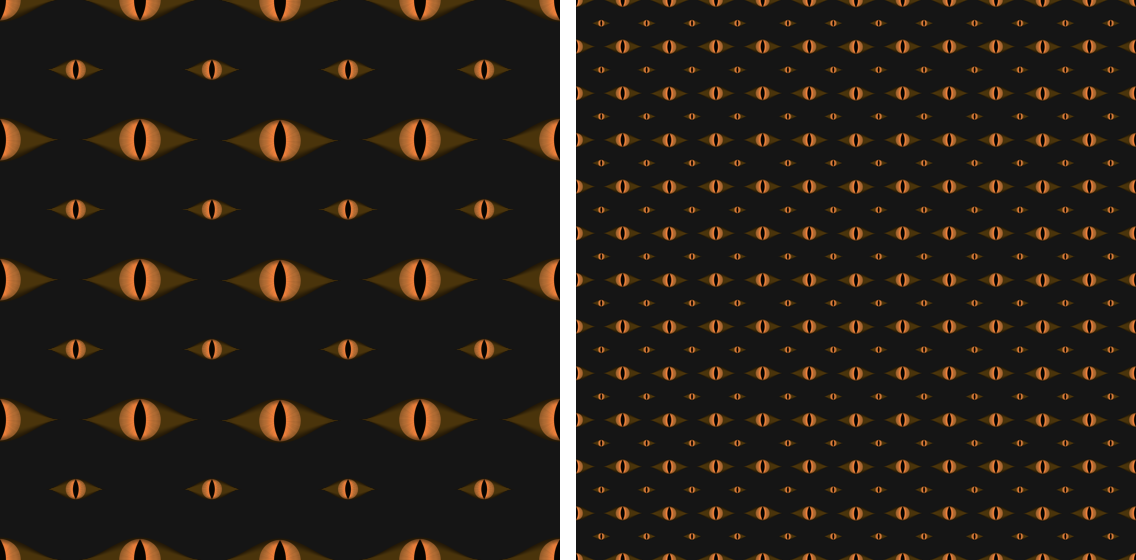
Left, the tile; right, the same tile 3 across and 3 down.
Write a Shadertoy shader that draws this pattern.

```glsl
// Rows of large and small amber slit-pupil eyes on a charcoal ground, tiling 4 by 4.

const float PI = 3.14159265;
const float REPEATS = 4.0;
const float LARGE_HALF_WIDTH = 0.1085;
const float SMALL_HALF_WIDTH = 0.0525;

const vec3 GROUND = vec3(0.082);
const vec3 LID_DARK = vec3(0.13, 0.09, 0.025);
const vec3 LID_LIGHT = vec3(0.29, 0.205, 0.045);
const vec3 IRIS_RIM = vec3(0.55, 0.34, 0.15);
const vec3 IRIS_BODY = vec3(0.69, 0.42, 0.20);
const vec3 IRIS_GLOW = vec3(0.94, 0.50, 0.23);
const vec3 PUPIL = vec3(0.035, 0.02, 0.005);

// Coverage of a signed distance, smoothed over about one pixel.
float coverage(float dist, float pixel) {
    return 1.0 - smoothstep(-0.75 * pixel, 0.75 * pixel, dist);
}

// Pointed lens, the overlap of two circles.
float lensDistance(vec2 p, float halfWidth, float halfHeight) {
    float radius = (halfWidth * halfWidth + halfHeight * halfHeight) / (2.0 * halfWidth);
    return length(vec2(abs(p.x) + radius - halfWidth, p.y)) - radius;
}

// Half height of the bell-shaped lid, with tips at x = -1 and x = 1.
float lidHeight(float x, float height) {
    float bell = 0.5 + 0.5 * cos(PI * min(abs(x), 1.0));
    return height * pow(max(bell, 0.0), 0.87);
}

// Faint radial fibres of the iris.
float fibres(vec2 p) {
    float angle = atan(p.y, p.x);
    return 0.5 * sin(19.0 * angle) + 0.3 * sin(31.0 * angle + 1.3) + 0.2 * sin(53.0 * angle + 2.1);
}

vec3 irisColor(vec2 p, float radius, float pupilDist) {
    float r = length(p) / radius;
    vec3 color = mix(IRIS_GLOW, IRIS_BODY, smoothstep(0.0, 0.15, pupilDist + 0.05 * p.x));
    color = mix(color, IRIS_RIM, 0.75 * smoothstep(0.72, 1.0, r));
    color *= 1.0 - 0.3 * smoothstep(0.7, 1.05, abs(p.y) / radius);
    return color * (1.0 + 0.03 * fibres(p));
}

// One eye centred at p = 0 and spanning -1 to 1, laid over a base colour.
vec3 drawEye(vec3 base, vec2 p, float pixel) {
    const float irisRadius = 0.341;

    // Lid: brown at the middle line, fading dark at the edges
    float height = lidHeight(p.x, 0.366);
    float lidDist = max(abs(p.y) - height, abs(p.x) - 1.0);
    float depth = 1.0 - abs(p.y) / max(height, 0.001);
    vec3 lid = mix(LID_DARK, LID_LIGHT, smoothstep(-0.05, 0.55, depth));
    lid *= 1.0 - 0.25 * smoothstep(0.7, 1.0, abs(p.x));
    float lidMask = coverage(lidDist, pixel);
    vec3 color = mix(base, lid, lidMask);

    // Iris and slit
    float pupilDist = lensDistance(p, 0.098, 0.338);
    vec3 iris = irisColor(p, irisRadius, pupilDist);
    color = mix(color, iris, lidMask * coverage(length(p) - irisRadius, pixel));
    return mix(color, PUPIL, coverage(pupilDist, pixel));
}

void mainImage(out vec4 fragColor, in vec2 fragCoord) {
    vec2 uv = fragCoord / iResolution.xy;
    float pixel = 1.0 / min(iResolution.x, iResolution.y);
    vec3 color = GROUND;

    // Large eyes on the lattice points; the middle column sits a touch lower
    float column = mod(floor(uv.x * REPEATS + 0.5), REPEATS);
    float sag = column == 2.0 ? -0.0012 : 0.0005;
    vec2 lattice = uv - vec2(0.0, sag);
    vec2 largeOffset = (fract(lattice * REPEATS + 0.5) - 0.5) / REPEATS;
    color = drawEye(color, largeOffset / LARGE_HALF_WIDTH, pixel / LARGE_HALF_WIDTH);

    // Small eyes between them, drawn slightly towards the middle
    vec2 cell = floor(uv * REPEATS);
    vec2 smallCenter = vec2(0.5, 0.501) + (cell - 1.5) * vec2(0.2431, 0.2497);
    color = drawEye(color, (uv - smallCenter) / SMALL_HALF_WIDTH, pixel / SMALL_HALF_WIDTH);

    fragColor = vec4(color, 1.0);
}
```
